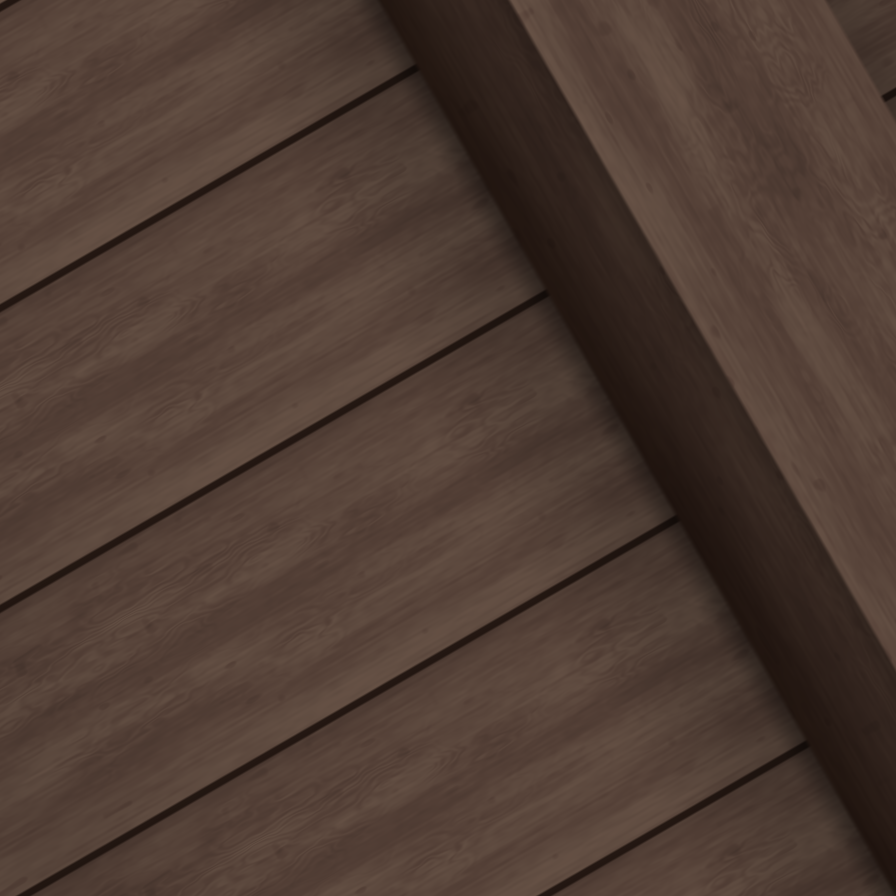
Reproduce this texture procedurally as a Shadertoy shader.

```glsl
// Dim wooden planks running up to the right, crossed by a raised square beam.
// A frame rotated by 30 degrees gives seams and beam faces as straight bands;
// stretched value noise and warped contour lines supply the wood grain.

const float PLANK_WIDTH = 0.2905;
const float SEAM_OFFSET = 0.2774;
const float BEAM_FOOT = 0.866;
const float BEAM_RIDGE = 0.992;
const float BEAM_END = 1.298;

float hash(vec2 p) {
    vec3 q = fract(vec3(p.xyx) * 0.1031);
    q += dot(q, q.yzx + 33.33);
    return fract((q.x + q.y) * q.z);
}

float noise(vec2 p) {
    vec2 i = floor(p), f = fract(p);
    f = f * f * (3.0 - 2.0 * f);
    float low = mix(hash(i), hash(i + vec2(1, 0)), f.x);
    float high = mix(hash(i + vec2(0, 1)), hash(i + vec2(1, 1)), f.x);
    return mix(low, high, f.y);
}

float fbm(vec2 p) {
    float sum = 0.0, amp = 0.5;
    for (int i = 0; i < 4; i++) {
        sum += amp * noise(p);
        p = p * 2.03 + 17.1;
        amp *= 0.5;
    }
    return sum;
}

// Soft bump centred on c
float bump(float x, float c, float w) {
    float d = (x - c) / w;
    return exp(-d * d);
}

// Wood colour: along and across are canvas lengths, t is 0..1 over the board
vec3 wood(float along, float across, float t) {
    vec2 p = vec2(along, across);
    float drift = t + 0.12 * (noise(vec2(along * 4.0, t * 3.0)) - 0.5);

    // Broad pale and dark streaks
    float tone = 0.055 * bump(drift, 0.08, 0.09) + 0.06 * bump(drift, 0.38, 0.09)
               + 0.06 * bump(drift, 0.70, 0.10) - 0.05 * bump(drift, 0.22, 0.07)
               - 0.06 * bump(drift, 0.53, 0.08) - 0.04 * bump(drift, 0.95, 0.10);
    tone += 0.20 * (fbm(p * vec2(7.0, 38.0) + 5.0) - 0.47);

    // Swirling contours through the middle, straight fibres beside the seam
    float figure = smoothstep(0.15, 0.35, t) * smoothstep(1.0, 0.8, t);
    float rings = sin(70.0 * fbm(p * vec2(9.0, 26.0)) + across * 130.0);
    float patches = smoothstep(0.35, 0.7, noise(p * vec2(11.0, 28.0) + 31.0));
    tone += 0.024 * rings * figure * (0.35 + patches);
    tone -= 0.045 * patches * figure;
    tone += 0.075 * (noise(p * vec2(18.0, 330.0)) - 0.5);
    tone += 0.045 * (noise(p * vec2(75.0, 240.0) + 9.0) - 0.5);

    // Small scattered knots
    float knots = smoothstep(0.87, 0.97, noise(p * vec2(34.0, 65.0) + 70.0));
    tone -= 0.08 * knots;

    vec3 hue = mix(vec3(0.345, 0.262, 0.224), vec3(0.352, 0.280, 0.238),
                   smoothstep(-0.08, 0.09, tone));
    return hue * (1.0 + tone);
}

// Boards separated by dark grooves
vec3 planks(float u, float v, float aa) {
    float t = fract((v - SEAM_OFFSET) / PLANK_WIDTH);
    float above = t * PLANK_WIDTH;
    float gap = min(above, PLANK_WIDTH - above);
    vec3 col = wood(u, above, t);
    col *= 1.0 - 0.13 * exp(-(PLANK_WIDTH - above) / 0.014);
    float groove = 1.0 - smoothstep(0.0032 - aa, 0.0048 + aa, gap);
    return mix(col, vec3(0.125, 0.080, 0.060), groove * 0.95);
}

// Shaded side of the beam, darkest at its foot
vec3 beamSide(float u, float v) {
    float across = u - BEAM_FOOT;
    float t = across / (BEAM_RIDGE - BEAM_FOOT);
    vec3 grain = wood(v + 3.0, across, 0.1 + 0.2 * t) / vec3(0.35, 0.27, 0.23);
    vec3 shade = mix(vec3(0.120, 0.075, 0.055), vec3(0.215, 0.157, 0.130),
                     smoothstep(-0.05, 0.75, t));
    shade *= 1.0 - 0.12 * smoothstep(0.8, 1.0, t);
    return shade * mix(vec3(1.0), grain, 0.9);
}

void mainImage(out vec4 fragColor, in vec2 fragCoord) {
    vec2 p = fragCoord / iResolution.xy;
    float aa = 0.7 / iResolution.y;
    vec2 axis = vec2(0.8660, 0.5);
    float u = dot(p, axis);
    float v = dot(p, vec2(-axis.y, axis.x));

    // Planks with the wide and the close shadow of the beam
    vec3 col = planks(u, v, aa);
    float wide = smoothstep(0.66, BEAM_FOOT, u);
    float close = smoothstep(BEAM_FOOT - 0.035, BEAM_FOOT + 0.004, u);
    col *= (1.0 - 0.20 * wide) * (1.0 - 0.38 * close);
    col *= mix(1.0, 0.93, smoothstep(0.35, 0.0, u));

    // Beam side, then its lit face with a softly worn ridge
    col = mix(col, beamSide(u, v), smoothstep(-0.003 - aa, 0.003 + aa, u - BEAM_FOOT));
    float across = u - BEAM_RIDGE;
    vec3 face = wood(2.0 - v, across, across / (BEAM_END - BEAM_RIDGE));
    face *= 1.0 + 0.04 * bump(across, 0.006, 0.006);
    col = mix(col, face, smoothstep(-0.002 - aa, 0.002 + aa, across));

    // Dim planks beyond the beam
    vec3 beyond = planks(u, v, aa) * mix(0.74, 0.84, smoothstep(0.0, 0.07, u - BEAM_END));
    col = mix(col, beyond, smoothstep(-0.002 - aa, 0.002 + aa, u - BEAM_END));

    fragColor = vec4(col, 1.0);
}
```
